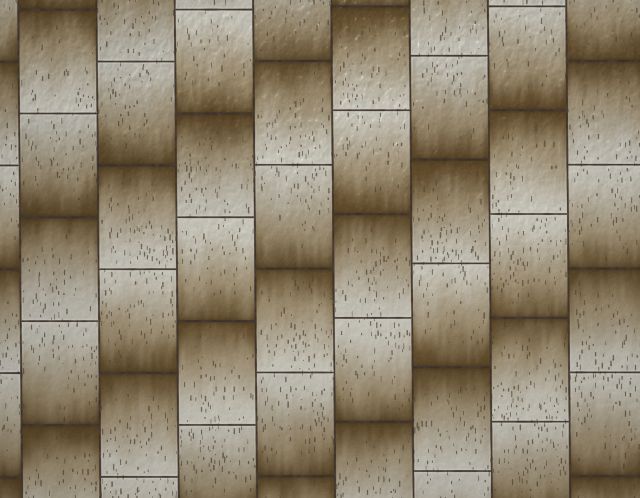
Give the GLSL for this texture, as a Shadertoy shader.

```glsl
float hash(vec2 p) {
    vec3 q = fract(p.xyx * 0.1031);
    q += dot(q, q.yzx + 33.33);
    return fract((q.x + q.y) * q.z);
}

float noise(vec2 p) {
    vec2 i = floor(p), f = fract(p);
    f = f * f * (3.0 - 2.0 * f);
    return mix(mix(hash(i), hash(i + vec2(1, 0)), f.x),
               mix(hash(i + vec2(0, 1)), hash(i + vec2(1, 1)), f.x), f.y);
}

float relief(vec2 p) {
    return noise(p * vec2(110.0, 85.0)) + 0.5 * noise(p * vec2(230.0, 170.0) + 9.0);
}

// One scattered layer of short vertical pits
float pits(vec2 p, float density, float seed, float px) {
    vec2 cell = vec2(0.0095, 0.021);
    vec2 id = floor(p / cell) + seed;
    vec2 jitter = vec2(hash(id + 3.1), hash(id + 7.7)) - 0.5;
    vec2 q = (fract(p / cell) - 0.5 - 0.4 * jitter) * cell;
    float len = mix(0.0005, 0.005, hash(id + 15.3));
    q.x += 0.0006 * (noise(p * 400.0) - 0.5);
    q.y -= clamp(q.y, -len, len);
    float radius = mix(0.0005, 0.0014, hash(id + 21.9));
    float mask = 1.0 - smoothstep(-0.6 * px, 0.7 * px, length(q) - radius);
    return mask * step(hash(id), density);
}

void mainImage(out vec4 fragColor, in vec2 fragCoord) {
    vec2 p = fragCoord / iResolution.y;
    float px = 1.0 / iResolution.y;
    float down = 1.0 - p.y;

    // Slightly leaning columns, each stepped by a quarter of a tile pair
    float x = (p.x - 0.0365 - 0.008 * down) / 0.1572 + 1.0;
    float column = floor(x);
    float bow = 0.0115 * exp(-pow((column - 6.0) / 1.3, 2.0));
    float v = (down - 0.1237 + 0.1043 * column + bow) / 0.417;
    vec2 tile = vec2(column, floor(2.0 * v)) + 40.0;
    float pale = 1.0 - abs(2.0 * fract(v) - 1.0);
    float upperTile = step(fract(v), 0.5);

    // Distances to the joints
    float side = 0.5 - abs(fract(x) - 0.5);
    float sideDist = side * 0.1572;
    float endDist = abs(fract(2.0 * v + 0.5) - 0.5) * 0.2085;
    float joint = min(sideDist, endDist);

    // Glaze fades from burnt brown at one end to pale grey at the other
    float cloud = noise(p * vec2(28.0, 14.0) + tile * 5.0) - 0.5;
    float streak = noise(p * vec2(120.0, 22.0)) - 0.5;
    float tone = pale + 0.13 * cloud + 0.09 * streak + 0.1 * (hash(tile) - 0.5);
    tone -= 0.16 * exp(-side * 20.0) + 0.05 * upperTile * (1.0 - pale);
    vec3 color = mix(vec3(0.36, 0.28, 0.16), vec3(0.57, 0.51, 0.40), smoothstep(-0.08, 0.38, tone));
    color = mix(color, vec3(0.74, 0.73, 0.69), smoothstep(0.2, 1.0, tone));

    // Embossed surface, glossier toward the top
    float slope = relief(p) - relief(p + vec2(0.002, -0.003));
    float gloss = smoothstep(0.75, 0.0, down);
    color *= 1.0 + slope * mix(0.07, 0.17, gloss);
    float glare = exp(-7.0 * dot(p - vec2(0.75, 1.0), p - vec2(0.75, 1.0)));
    color += 0.22 * glare * smoothstep(0.25, 0.75, slope);
    color += 0.025 * (noise(p * 420.0) - 0.5);

    // Pits gather in patches on the paler glaze
    float patches = noise(p * vec2(24.0, 16.0) + 4.0);
    float density = (0.1 + 0.5 * patches) * smoothstep(-0.1, 0.7, pale);
    density *= mix(1.0, 0.6, gloss);
    float pit = max(pits(p, density, 50.0, px),
                    pits(p + vec2(0.0043, 0.0117), density * 0.7, 170.0, px));
    color = mix(color, vec3(0.31, 0.26, 0.20), 0.72 * pit);

    // Uneven room light
    vec2 fromLight = p - vec2(0.73, 0.58);
    color *= 1.04 - 0.19 * dot(fromLight, fromLight);
    color *= 0.97 + 0.06 * hash(tile + 8.0);

    // Pale tile rims and dark grout
    float rim = 1.0 - smoothstep(0.0, 0.0022 + 0.5 * px, abs(joint - 0.0036));
    color = mix(color, vec3(0.80, 0.79, 0.77), 0.38 * rim * smoothstep(0.35, 1.0, pale));
    color *= 1.0 - 0.25 * exp(-endDist * 160.0) * (1.0 - smoothstep(0.0, 0.4, pale));
    float width = 0.0017 + 0.0006 * (noise(p * 60.0) - 0.5) + 0.0004 * (1.0 - pale);
    float grout = 1.0 - smoothstep(-0.7 * px, 0.7 * px, joint - width);
    vec3 groutColor = vec3(0.25, 0.21, 0.18) * (0.85 + 0.3 * noise(p * 130.0));
    color = mix(color, groutColor, 0.95 * grout);

    fragColor = vec4(clamp(color, 0.0, 1.0), 1.0);
}
```
